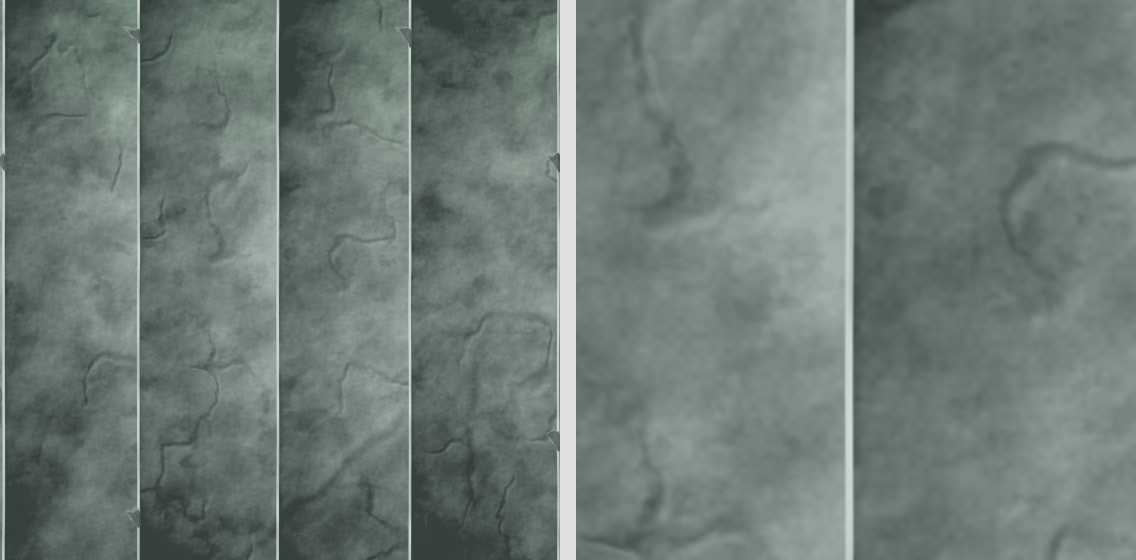
Left: the whole. Right: its middle third, enlarged.
Give the GLSL for this texture, as a Shadertoy shader.

```glsl
// Four tall slabs of grey-green slate with pale, chipped vertical edges.

float hash(vec2 p) {
    vec3 q = fract(p.xyx * 0.1031);
    q += dot(q, q.yzx + 33.33);
    return fract((q.x + q.y) * q.z);
}

float noise(vec2 p) {
    vec2 i = floor(p), f = fract(p);
    f = f * f * f * (f * (f * 6.0 - 15.0) + 10.0);
    return mix(mix(hash(i), hash(i + vec2(1, 0)), f.x),
               mix(hash(i + vec2(0, 1)), hash(i + vec2(1, 1)), f.x), f.y);
}

float fbm(vec2 p) {
    float sum = 0.0, amp = 0.5;
    for (int i = 0; i < 5; i++) {
        p = mat2(1.6, 1.2, -1.2, 1.6) * p + 7.3;
        sum += amp * noise(p * 0.5);
        amp *= 0.55;
    }
    return sum / 1.055;
}

// Winding creases that fade in and out along their length.
float creases(vec2 p) {
    vec2 warped = p + 0.06 * vec2(fbm(p * 12.0), fbm(p * 12.0 + 31.0));
    float field = 0.75 * noise(warped * vec2(13.0, 9.0) + 12.0)
                + 0.25 * noise(warped * 27.0 + 40.0);
    float broken = smoothstep(0.38, 0.68, noise(p * 10.0 + 50.0));
    return broken * (1.0 - smoothstep(0.0, 0.075, abs(field - 0.5)));
}

// Uneven cleft surface: soft lumps cut by the creases.
float stoneHeight(vec2 p) {
    return fbm(p * 14.0) - 0.20 * creases(p);
}

// Dark fold with a lit side, from the signed distance to its line.
float fold(float d) {
    return 0.10 * exp(-pow((d - 0.012) / 0.012, 2.0))
         - 0.24 * exp(-pow(d / 0.010, 2.0));
}

void mainImage(out vec4 fragColor, in vec2 fragCoord) {
    vec2 p = fragCoord / iResolution.xy;
    float seams[5] = float[5](0.0065, 0.2474, 0.4961, 0.7318, 0.997);
    float slab = 0.0, left = -0.24, line = 0.0, chip = 0.0, rim = 0.0, shadow = 0.0;

    // Seams: slab index, pale edge, shadow on the right, and chips
    for (int i = 0; i < 5; i++) {
        float k = float(i);
        float x = seams[i] + 0.001 * (noise(vec2(p.y * 9.0, k * 5.0)) - 0.5);
        float d = p.x - x;
        if (d > 0.0) { slab = k + 1.0; left = x; }
        float wear = 0.76 + 0.3 * noise(vec2(p.y * 22.0, k * 7.0 + 3.0));
        line = max(line, wear * (1.0 - smoothstep(0.001, 0.0036, abs(d))));
        shadow += step(0.0, d) * (1.0 - smoothstep(0.002, 0.010, d));

        for (int j = 0; j < 2; j++) {
            bool present = j == 0 ? i != 2 : i % 3 == 1;
            if (!present) continue;
            float y = j == 0 ? 0.71 + k * (0.30 - 0.075 * k) : 0.025 + 0.047 * k;
            vec2 q = vec2(d, p.y - y);
            float edge = abs(q.x) * 0.8 + abs(q.y + 0.6 * q.x) - 0.016
                       + 0.020 * (fbm(p * 60.0) - 0.5);
            float side = 1.0 - smoothstep(0.002, 0.005, d);
            chip = max(chip, side * (1.0 - smoothstep(-0.003, 0.002, edge)));
            rim = max(rim, side * exp(-pow((edge - 0.001) / 0.0022, 2.0))
                         * smoothstep(-0.004, 0.012, q.y - q.x));
        }
    }

    // Stone tone: mottling, relief lit from the upper left, dark flecks, grain
    vec2 q = p + slab * vec2(3.7, 1.9);
    float u = (p.x - left) / 0.245;
    float relief = stoneHeight(q) - stoneHeight(q + vec2(-0.004, 0.005));
    float tone = 0.69 + 0.60 * (fbm(q * 6.0) - 0.5) + 0.50 * (fbm(q * 20.0) - 0.5);
    tone += 0.70 * clamp(relief, -0.18, 0.18) - 0.13 * creases(q);
    tone -= 0.12 * smoothstep(0.60, 0.74, fbm(q * vec2(20.0, 26.0) + 90.0));
    tone += 0.08 * (noise(q * 210.0) - 0.5);

    // Each slab brightens to the right and fades at its top and foot
    float lastSlab = step(3.5, slab);
    tone += mix(0.42, 0.24, lastSlab) * (u - 0.52) - 0.08 * exp(-u * 9.0) - 0.08 * shadow;
    tone -= 0.42 * pow(abs(p.y - 0.57) / 0.5, 2.0);
    tone -= 0.06 * lastSlab;
    tone -= 0.14 * (1.0 - smoothstep(0.0, 0.7, u)) * smoothstep(0.55, 0.95, p.y);

    // Long folds: a diagonal across the foot, a bowed one in the last slab
    float wander = 0.035 * (fbm(p * 14.0) - 0.5);
    float diagonal = (p.y - 0.84 * (p.x - 0.42)) * 0.77 + wander;
    float span = smoothstep(0.38, 0.48, p.x) * (1.0 - smoothstep(0.70, 0.735, p.x));
    tone += span * (fold(diagonal) - 0.10 * (1.0 - smoothstep(-0.05, 0.01, diagonal))
                    * smoothstep(-0.16, -0.04, diagonal));
    float bowed = p.x - 0.837 - 0.9 * pow(abs(p.y - 0.22), 2.0) + wander;
    tone += 0.8 * fold(bowed) * smoothstep(0.05, 0.18, p.y)
          * (1.0 - smoothstep(0.32, 0.50, p.y));

    // Colour: cool slate, greener toward the top
    tone = clamp(tone, 0.0, 1.1);
    vec3 color = mix(vec3(0.21, 0.25, 0.24), vec3(0.59, 0.65, 0.62), tone);
    color *= mix(vec3(1.0), vec3(0.95, 1.0, 0.965), smoothstep(0.6, 1.0, p.y));

    // Pale edges, broken where chipped
    color = mix(color, vec3(0.78, 0.83, 0.81), line * (1.0 - chip));
    vec3 chipColor = vec3(0.35, 0.40, 0.38) * (0.75 + 0.5 * fbm(p * 70.0));
    color = mix(color, chipColor, 0.75 * chip);
    color = mix(color, vec3(0.64, 0.70, 0.67), 0.5 * rim);
    fragColor = vec4(color, 1.0);
}
```
